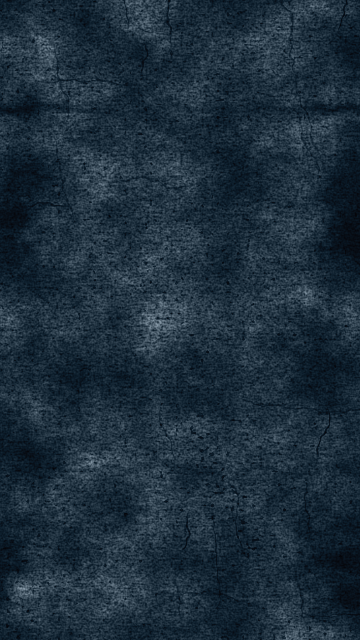
A WebGL 2 fragment shader for this texture:

```glsl
#version 300 es
precision highp float;
// Weathered dark blue plaster: cloudy stains, gritty grain, thin cracks and worn edges.
uniform vec2 u_resolution;
out vec4 fragColor;

// Integer hash giving two values in 0..1
vec2 hash2(ivec2 cell) {
    uvec2 v = uvec2(cell) * 1664525u + 1013904223u;
    v.x += v.y * 1664525u;
    v.y += v.x * 1664525u;
    v ^= v >> 16u;
    v.x += v.y * 1664525u;
    v.y += v.x * 1664525u;
    v ^= v >> 16u;
    return vec2(v & 65535u) / 65535.0;
}

float cornerSlope(ivec2 cell, vec2 offset) {
    float angle = 6.2832 * hash2(cell).x;
    return dot(vec2(cos(angle), sin(angle)), offset);
}

float gradientNoise(vec2 p) {
    ivec2 i = ivec2(floor(p));
    vec2 f = fract(p);
    vec2 u = f * f * f * (f * (f * 6.0 - 15.0) + 10.0);
    float low = mix(cornerSlope(i, f), cornerSlope(i + ivec2(1, 0), f - vec2(1, 0)), u.x);
    float high = mix(cornerSlope(i + ivec2(0, 1), f - vec2(0, 1)),
                     cornerSlope(i + ivec2(1, 1), f - vec2(1, 1)), u.x);
    return mix(low, high, u.y);
}

float fbm(vec2 p) {
    float sum = 0.0, amplitude = 1.0;
    for (int k = 0; k < 5; k++) {
        sum += amplitude * gradientNoise(p);
        p = mat2(1.6, 1.2, -1.2, 1.6) * p + 17.3;
        amplitude *= 0.62;
    }
    return sum;
}

// Distance to a segment in x, position along it in y
vec2 segment(vec2 p, vec2 start, vec2 span) {
    float along = clamp(dot(p - start, span) / dot(span, span), 0.0, 1.0);
    return vec2(length(p - start - span * along), along);
}

// Scattered thin cracks, mostly upright, every fourth one lying flat
float cracks(vec2 p, float aspect, float pixel) {
    float dark = 0.0;
    for (int k = 0; k < 26; k++) {
        vec2 place = hash2(ivec2(k, 71)), shape = hash2(ivec2(k, 139));
        vec2 start = place * vec2(aspect, 1.0);
        vec2 span = vec2((shape.x - 0.6) * 0.5, 1.0) * mix(0.06, 0.19, shape.y);
        if (k % 4 == 0) span = span.yx * vec2(1.3, 0.7);
        vec2 d = segment(p, start, span);
        float taper = smoothstep(0.0, 0.2, d.y) * smoothstep(1.0, 0.7, d.y);
        float line = 1.0 - smoothstep(0.0003, 0.0012 + pixel * 0.6, d.x);
        dark = max(dark, line * taper * mix(0.5, 1.0, shape.x));
    }
    return dark;
}

void main() {
    float pixel = 1.0 / u_resolution.y;
    float aspect = u_resolution.x * pixel;
    vec2 p = gl_FragCoord.xy * pixel;

    // Wobbled space for cracks and creases
    vec2 wobble = vec2(gradientNoise(p * 17.0), gradientNoise(p * 17.0 + 40.0));
    vec2 jitter = vec2(gradientNoise(p * 75.0), gradientNoise(p * 75.0 + 90.0));
    vec2 q = p + 0.017 * wobble + 0.005 * jitter;

    // Cloudy stains and broad shading
    float stain = fbm(p * vec2(8.0, 9.5) + 3.7);
    float broad = gradientNoise(p * vec2(2.5, 4.0) + 8.2);
    float tone = 0.192 * exp(0.8 * stain + 0.35 * broad);

    // Dark worn patches along the sides
    float side = min(p.x, (aspect - p.x) * 0.75);
    float heights = exp(-pow((p.y - 0.65) / 0.08, 2.0)) + exp(-pow((p.y - 0.1) / 0.09, 2.0));
    float worn = smoothstep(0.09, 0.0, side + 0.04 * stain);
    tone *= 1.0 - worn * (0.15 + 0.5 * heights);

    // Horizontal creases, deepest near the sides
    float reach = smoothstep(0.08, 0.28, abs(p.x - aspect * 0.5));
    float upper = exp(-pow((q.y - 0.83) / 0.009, 2.0));
    float lower = exp(-pow((q.y - 0.265) / 0.004, 2.0));
    tone *= 1.0 - upper * (0.12 + 0.5 * reach) - 0.22 * lower;

    // Gritty grain, stretched sideways, with faint fibres
    float grain = 0.75 * gradientNoise(p * vec2(185.0, 270.0))
                + 0.75 * gradientNoise(p * vec2(330.0, 350.0) + 31.0)
                + 0.4 * gradientNoise(p * vec2(80.0, 120.0) + 57.0)
                + 0.35 * gradientNoise(p * vec2(38.0, 290.0) + 11.0);
    tone *= 1.0 + 0.85 * grain;

    // Small pits, crowded along a slanting scuff
    vec2 scuff = segment(q, vec2(0.4, 0.14), vec2(-0.1, 0.2));
    float crowd = 0.16 * smoothstep(0.035, 0.0, scuff.x);
    float pit = gradientNoise(p * vec2(125.0, 150.0) + 73.0) + 0.12 * broad;
    tone *= 1.0 - 0.6 * smoothstep(0.34 - crowd, 0.52 - crowd, pit);

    tone *= 1.0 - 0.72 * cracks(q, aspect, pixel);
    tone = clamp(tone, 0.02, 0.58);

    // Slate blue tint that fades toward black
    float red = tone - 0.07 * smoothstep(0.0, 0.13, tone);
    float blue = tone + 0.055 * smoothstep(-0.05, 0.13, tone);
    fragColor = vec4(max(red, 0.0), tone, blue, 1.0);
}
```
